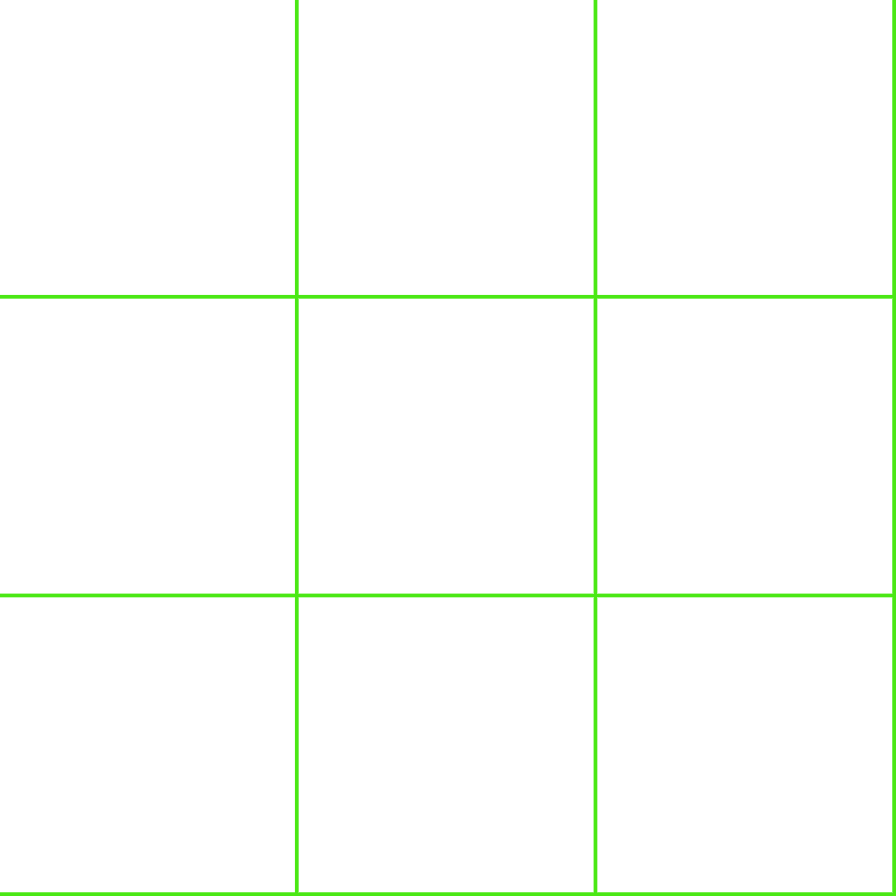
Write a Shadertoy shader that draws this pattern.

```glsl
// Thin green square grid on white, with a line along the right and bottom of each cell.

const vec2 REPEATS = vec2(3.0);              // cells across and down
const float LINE_WIDTH = 0.0125;             // fraction of a cell
const vec3 PAPER_COLOR = vec3(1.0);
const vec3 LINE_COLOR = vec3(0.29, 0.91, 0.08);

// Signed distance to the nearest vertical (x) and horizontal (y) line, in cells
vec2 gridDistance(vec2 cellPos) {
    vec2 lineCenter = vec2(1.0 - 0.5 * LINE_WIDTH, 0.5 * LINE_WIDTH);
    vec2 toCenter = abs(fract(cellPos - lineCenter + 0.5) - 0.5);
    return toCenter - 0.5 * LINE_WIDTH;
}

void mainImage(out vec4 fragColor, in vec2 fragCoord) {
    vec2 cellPos = fragCoord / iResolution.xy * REPEATS;
    vec2 pixelSize = REPEATS / iResolution.xy;

    // Edges blend over one pixel
    vec2 coverage = clamp(0.5 - gridDistance(cellPos) / pixelSize, 0.0, 1.0);
    float ink = max(coverage.x, coverage.y);

    fragColor = vec4(mix(PAPER_COLOR, LINE_COLOR, ink), 1.0);
}
```
